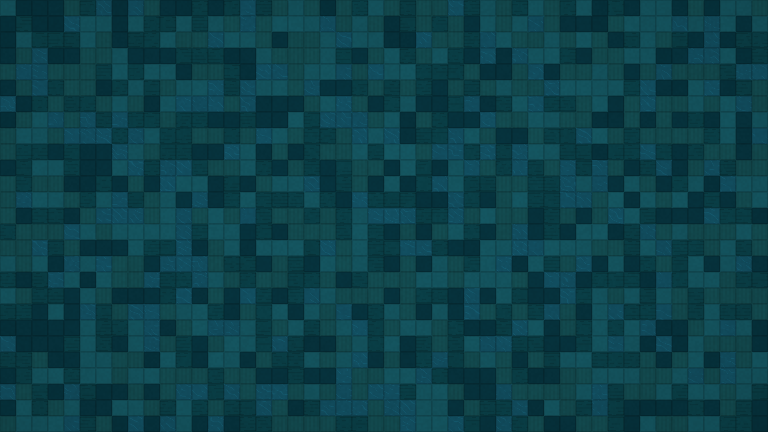
Reproduce this pattern procedurally as a Shadertoy shader.

```glsl
const float ROWS = 27.0;          // 48 columns by 27 rows at 16:9
const float SEAM_WIDTH = 0.055;   // in tile units
const float SEAM_DARKEN = 0.30;
const float BEVEL_WIDTH = 0.10;
const float BEVEL_LIGHT = 0.05;
const float TONE_JITTER = 0.05;
const float GRAIN_CELLS = 8.0;    // grain cells per tile side
const float VIGNETTE = 0.10;

const vec3 NAVY   = vec3(0.022, 0.190, 0.230);
const vec3 SPRUCE = vec3(0.036, 0.236, 0.266);
const vec3 MOSS   = vec3(0.070, 0.280, 0.298);
const vec3 TEAL   = vec3(0.075, 0.318, 0.358);
const vec3 SLATE  = vec3(0.066, 0.295, 0.362);

// Cumulative shares of the tile kinds; slate takes the rest
const float NAVY_END = 0.20;
const float SPRUCE_END = 0.42;
const float MOSS_END = 0.66;
const float TEAL_END = 0.86;

// Integer hash giving two values in 0..1
vec2 hash2(vec2 cell) {
    uvec2 v = uvec2(ivec2(cell) + 4096);
    v = v * 1664525u + 1013904223u;
    for (int i = 0; i < 2; i++) {
        v.x += v.y * 1664525u;
        v.y += v.x * 1664525u;
        v ^= v >> 16u;
    }
    return vec2(v >> 8u) / 16777216.0;
}

float valueNoise(vec2 p) {
    vec2 cell = floor(p), f = fract(p);
    f = f * f * (3.0 - 2.0 * f);
    float low = mix(hash2(cell).x, hash2(cell + vec2(1, 0)).x, f.x);
    float high = mix(hash2(cell + vec2(0, 1)).x, hash2(cell + vec2(1, 1)).x, f.x);
    return mix(low, high, f.y);
}

// Soft line centred on zero
float stroke(float dist, float halfWidth, float aa) {
    return 1.0 - smoothstep(halfWidth - aa, halfWidth + aa, abs(dist));
}

// Staggered horizontal dashes
float dashes(vec2 uv, float seed, float aa) {
    float row = floor(uv.y * 5.0);
    float line = stroke((fract(uv.y * 5.0) - 0.5) / 5.0, 0.025, aa);
    float gap = hash2(vec2(floor(uv.x * 4.0 + 0.5 * mod(row, 2.0)), row + floor(seed * 900.0))).x;
    return line * step(0.45, gap);
}

// Wavy scratches falling to the right
float scratches(vec2 uv, float seed, float aa) {
    float wobble = 0.3 * valueNoise(uv * 3.0 + floor(seed * 700.0));
    float across = (uv.y + 0.65 * uv.x + wobble) * 2.5 + seed;
    float line = stroke((fract(across) - 0.5) / 2.5, 0.025, aa);
    return line * smoothstep(0.3, 0.6, valueNoise(uv * 4.0 + floor(seed * 500.0)));
}

void mainImage(out vec4 fragColor, in vec2 fragCoord) {
    vec2 p = fragCoord / iResolution.y * ROWS;
    float pixel = ROWS / iResolution.y;
    float aa = 0.5 * pixel;
    vec2 tile = floor(p), uv = fract(p);
    vec2 rnd = hash2(tile);
    float kind = rnd.x, seed = rnd.y;

    // Tile colour and its surface marks
    vec3 color;
    float marks = 0.0;
    if (kind < NAVY_END) {
        color = NAVY;
    } else if (kind < SPRUCE_END) {
        color = SPRUCE;
        marks = -0.16 * dashes(uv, seed, aa);
    } else if (kind < MOSS_END) {
        color = MOSS;
        marks = 0.03 * cos(uv.x * 6.2832 * 4.0);
    } else if (kind < TEAL_END) {
        color = TEAL;
    } else {
        color = SLATE;
        marks = 0.16 * scratches(uv, seed, aa);
    }
    float grain = valueNoise(p * GRAIN_CELLS) - 0.5;
    color *= 1.0 + marks + 0.06 * grain + TONE_JITTER * (seed - 0.5);

    // Bevel lit from the upper left
    vec2 lit = smoothstep(BEVEL_WIDTH, 0.0, vec2(uv.x, 1.0 - uv.y));
    vec2 shaded = smoothstep(BEVEL_WIDTH, 0.0, vec2(1.0 - uv.x, uv.y));
    color *= 1.0 + BEVEL_LIGHT * (max(lit.x, lit.y) - max(shaded.x, shaded.y));

    // Seams keep their ink when thinner than a pixel
    vec2 edge = min(uv, 1.0 - uv);
    vec2 seam = clamp((0.5 * SEAM_WIDTH + aa - edge) / pixel, 0.0, 1.0);
    seam *= min(1.0, SEAM_WIDTH / pixel + 0.25);
    color *= 1.0 - SEAM_DARKEN * max(seam.x, seam.y);

    // Gentle falloff towards the corners
    vec2 centred = 2.0 * fragCoord / iResolution.xy - 1.0;
    color *= 1.03 - VIGNETTE * 0.5 * dot(centred, centred);

    fragColor = vec4(color, 1.0);
}
```
